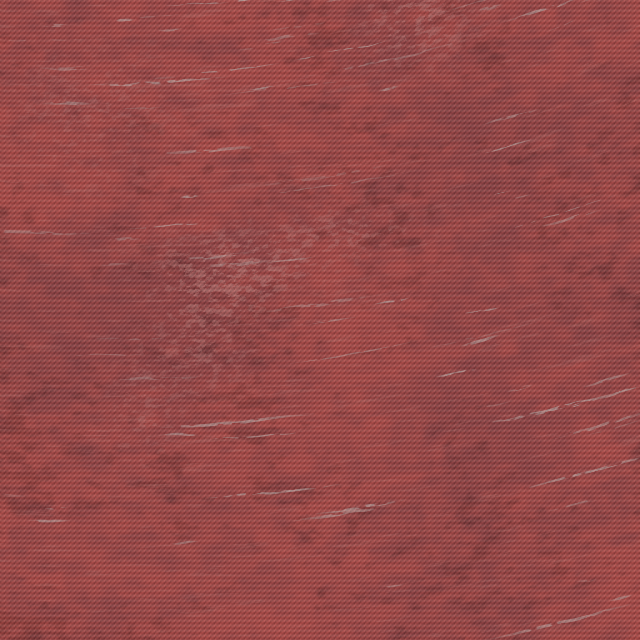
Give the GLSL for this texture, as a WebGL 1 fragment shader.

```glsl
precision highp float;
// Worn red woven cloth: fine diagonal twill over mottled wine and brick tones,
// with chalky rubbed patches and thin pale scratches that fan upward to the right.
// Layered value noise makes the wear; a loop scatters the scratches along a bent axis.

uniform vec2 u_resolution;

float hash(vec2 p) {
  vec3 q = fract(vec3(p.xyx) * 0.1031);
  q += dot(q, q.yzx + 33.33);
  return fract((q.x + q.y) * q.z);
}

float noise(vec2 p) {
  vec2 cell = floor(p);
  vec2 f = fract(p);
  f = f * f * (3.0 - 2.0 * f);
  float low = mix(hash(cell), hash(cell + vec2(1.0, 0.0)), f.x);
  float high = mix(hash(cell + vec2(0.0, 1.0)), hash(cell + 1.0), f.x);
  return mix(low, high, f.y);
}

float fbm(vec2 p) {
  float sum = 0.0;
  float gain = 0.5;
  for (int i = 0; i < 5; i++) {
    sum += gain * noise(p);
    p = 2.03 * p + 17.3;
    gain *= 0.55;
  }
  return sum;
}

// Soft round mask, 1 at the centre
float blob(vec2 p, vec2 centre, vec2 radius) {
  vec2 d = (p - centre) / radius;
  return exp(-dot(d, d));
}

// Straightens the scratch direction: level at the left, rising at the right
vec2 unbend(vec2 p) {
  float rise = p.x * (0.17 * p.x - 0.04) * (0.8 + 0.5 * p.y);
  return vec2(p.x, p.y - rise);
}

float scratches(vec2 p, float pixel) {
  float cover = 0.0;
  for (int i = 0; i < 100; i++) {
    float id = float(i);
    float pick = hash(vec2(id, 4.7));
    // Heights crowd toward the top
    vec2 centre = vec2(hash(vec2(id, 1.3)), 1.0 - 1.15 * pow(hash(vec2(id, 2.9)), 1.5));
    float halfLength = mix(0.015, 0.14, pick * pick);
    float tilt = 0.06 * (hash(vec2(id, 7.1)) - 0.5);
    vec2 d = p - centre;
    d.y -= tilt * d.x + 0.003 * (noise(vec2(p.x * 40.0, id)) - 0.5);
    float taper = 1.0 - smoothstep(0.2, 1.0, abs(d.x) / halfLength);
    float width = mix(0.0006, 0.0024, hash(vec2(id, 8.3))) * (0.4 + 0.6 * taper);
    float line = 1.0 - smoothstep(width - 0.5 * pixel, width + 0.7 * pixel, abs(d.y));
    float strength = mix(0.3, 1.0, hash(vec2(id, 5.9)));
    cover = max(cover, line * sqrt(taper) * strength);
  }
  // Break the lines into chips
  return cover * smoothstep(0.25, 0.5, noise(p * vec2(90.0, 300.0)));
}

void main() {
  vec2 uv = gl_FragCoord.xy / u_resolution;
  float pixel = 1.0 / u_resolution.y;
  vec2 along = unbend(uv);

  // Mottled dye: soft areas, ragged flecks and fine streaks
  float mottle = fbm(uv * 4.0 + 3.0);
  float fleck = fbm(uv * vec2(34.0, 44.0) + 11.0);
  float streak = fbm(along * vec2(14.0, 80.0));
  float tone = smoothstep(0.30, 0.78, 0.42 * mottle + 0.38 * fleck + 0.24 * streak);
  vec3 color = mix(vec3(0.525, 0.268, 0.275), vec3(0.635, 0.300, 0.288), tone);

  // Ragged dark stains
  float stain = smoothstep(0.58, 0.76, 0.45 * fbm(uv * 8.0 + 40.0) + 0.55 * fbm(along * vec2(40.0, 70.0)));
  color *= 1.0 - 0.12 * stain;

  // Chalky rubbed patches made of small speckles
  float rubbed = blob(uv, vec2(0.37, 0.58), vec2(0.13, 0.06))
    + 0.7 * blob(uv, vec2(0.32, 0.47), vec2(0.09, 0.11))
    + 0.5 * blob(uv, vec2(0.22, 0.34), vec2(0.06, 0.10))
    + 0.9 * blob(uv, vec2(0.65, 0.97), vec2(0.09, 0.08))
    + 0.5 * blob(uv, vec2(0.15, 0.82), vec2(0.15, 0.13))
    + 0.7 * blob(uv, vec2(0.55, 0.64), vec2(0.12, 0.04));
  float speckle = fbm(along * vec2(95.0, 170.0) + 7.0);
  float chalk = smoothstep(0.56, 0.76, speckle + 0.14 * rubbed - 0.05);
  color = mix(color, vec3(0.67, 0.44, 0.43), 0.6 * chalk * min(rubbed, 1.0));

  // Faint long scuffs, then bright scratches
  float scuff = smoothstep(0.68, 0.84, fbm(along * vec2(13.0, 170.0) + 25.0));
  color = mix(color, vec3(0.66, 0.42, 0.41), 0.25 * scuff);
  color = mix(color, vec3(0.68, 0.59, 0.58), 0.85 * scratches(along, pixel));

  // Twill: red diagonal strands, greyer row ridges and small dark knots between,
  // all faded when too fine to resolve
  vec2 thread = uv * 128.0 * 6.2832;
  float strand = cos(thread.x - thread.y);
  float ridge = cos(thread.y + 0.8);
  float knot = sin(2.0 * thread.x) * sin(thread.y);
  vec3 weave = strand * vec3(0.054, 0.026, 0.026)
    + ridge * vec3(0.032, 0.037, 0.036)
    + knot * vec3(0.030, 0.018, 0.018);
  color += weave * (1.0 - smoothstep(0.3, 0.6, 128.0 * pixel));

  gl_FragColor = vec4(color, 1.0);
}
```
